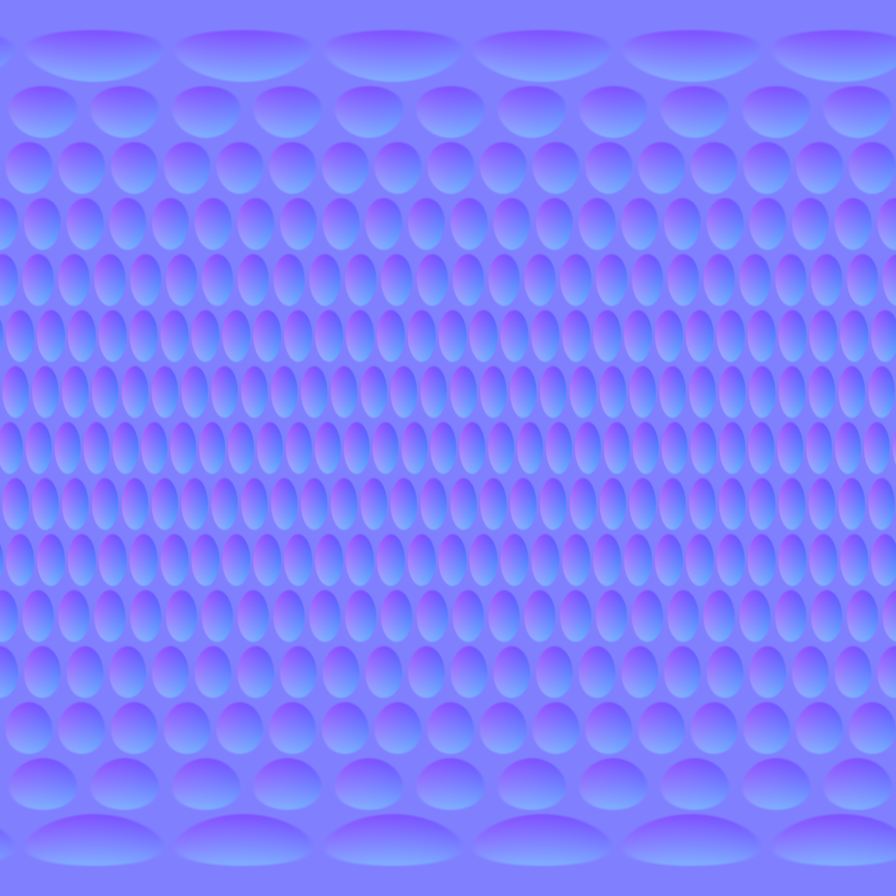
This texture map is drawn by a Shadertoy shader. Its source:

```glsl
// Tangent-space normal map of a dimpled ball, unwrapped by longitude and latitude.
// Each latitude band repeats round dimples; spherical distance stretches them
// near the poles, and the slope of each bowl is stored as colour.

#define PI 3.14159265
#define BANDS 16.0          // latitude steps from pole to pole
#define DIMPLE_RADIUS 0.0905 // in radians on the ball
#define RIM_SOFTNESS 0.006  // in radians
#define SLOPE_GAIN 2.05     // colour change per radian from a dimple centre

// Dimples per band and their offset in cells, from pole to equator
const float COUNTS[8] = float[8](6.0, 11.0, 17.0, 21.0, 25.0, 29.0, 30.0, 31.0);
const float OFFSETS[8] = float[8](0.631, 0.53, 0.55, 0.995, 0.065, 0.65, 0.52, 0.34);

// Slope of the nearest bowl along longitude (x) and colatitude (y)
vec2 dimpleSlope(vec2 uv, float pixelAngle) {
    float colat = (1.0 - uv.y) * PI;

    // Nearest band, mirrored about the equator
    float band = clamp(floor(colat * BANDS / PI + 0.5), 1.0, BANDS - 1.0);
    int index = int(min(band, BANDS - band)) - 1;
    float centreColat = band * PI / BANDS;

    // Longitude from the nearest dimple centre
    float count = COUNTS[index];
    float cell = fract(uv.x * count - OFFSETS[index] + 0.5) - 0.5;
    float lon = cell * 2.0 * PI / count;

    // Great-circle distance, from the chord for precision
    float halfLat = sin(0.5 * (colat - centreColat));
    float halfLon = sin(0.5 * lon);
    float sines = sin(colat) * sin(centreColat);
    float chord = sqrt(halfLat * halfLat + sines * halfLon * halfLon);
    float dist = 2.0 * asin(min(chord, 1.0));

    // Gradient of the bowl height 1 - cos(dist)
    vec2 slope = vec2(sines * sin(lon),
                      sin(colat) * cos(centreColat)
                      - cos(colat) * sin(centreColat) * cos(lon));

    float soft = max(RIM_SOFTNESS, pixelAngle);
    float inside = 1.0 - smoothstep(DIMPLE_RADIUS - soft, DIMPLE_RADIUS + soft, dist);
    return slope * inside;
}

void mainImage(out vec4 fragColor, in vec2 fragCoord) {
    vec2 uv = fragCoord / iResolution.xy;
    vec2 slope = dimpleSlope(uv, PI / iResolution.y);

    // Flat ground is mid red and green with full blue
    vec2 tilt = SLOPE_GAIN * vec2(-slope.x, slope.y);
    fragColor = vec4(0.5 + tilt, 1.0, 1.0);
}
```
